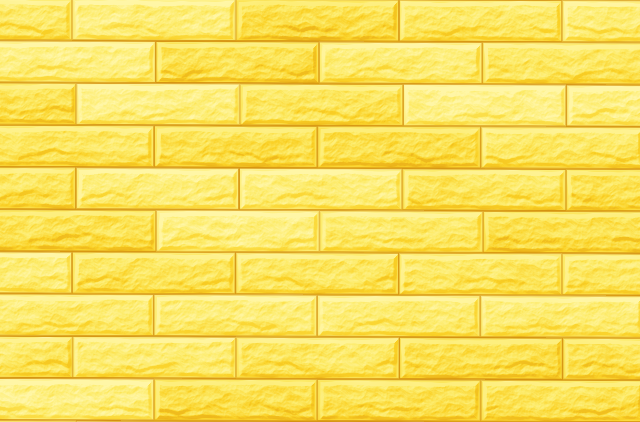
A WebGL 1 fragment shader for this texture:

```glsl
precision highp float;
// Yellow split-stone wall: ten staggered courses of rough-faced bricks with thin ochre joints.

uniform vec2 u_resolution;

float hash(vec2 p) {
  vec3 q = fract(p.xyx * vec3(0.1031, 0.1030, 0.0973));
  q += dot(q, q.yzx + 33.33);
  return fract((q.x + q.y) * q.z);
}

// Cellular noise: distance to the nearest scattered point
float cellular(vec2 p) {
  vec2 cell = floor(p), f = fract(p);
  float nearest = 2.0;
  for (int y = -1; y <= 1; y++) {
    for (int x = -1; x <= 1; x++) {
      vec2 o = vec2(float(x), float(y));
      vec2 point = vec2(hash(cell + o), hash(cell + o + 57.0));
      nearest = min(nearest, length(o + point - f));
    }
  }
  return nearest;
}

// Layered sines, roughly -1 to 1
float waves(float x, float seed) {
  return 0.5 * sin(x * 19.0 + seed * 40.0) + 0.3 * sin(x * 47.0 + seed * 91.0)
       + 0.2 * sin(x * 113.0 + seed * 17.0);
}

// Relief of one brick; p is measured from its centre in canvas heights
float relief(vec2 p, vec2 halfSize, float seed) {
  vec2 q = p + seed * vec2(31.0, 17.0);
  q += 0.007 * vec2(waves(q.y * 2.0, seed), waves(q.x * 2.0, seed + 0.3));

  // Chipped facets at three scales
  float h = 0.0065 * cellular(q * vec2(17.0, 30.0));
  h += 0.0030 * cellular(q * vec2(42.0, 62.0) + 9.0);
  h += 0.0010 * cellular(q * 125.0 + 4.0);

  // Broken ledge along the lower part, fading in and out
  float ledgeY = -0.019 + 0.013 * waves(p.x, seed);
  float ledgeStrength = 0.55 + 0.45 * sin(p.x * 23.0 + seed * 60.0);
  h += 0.0065 * ledgeStrength * smoothstep(-0.006, 0.006, p.y - ledgeY);

  // Smooth margin around the rough face
  vec2 inset = halfSize - abs(p);
  float edge = min(inset.x, inset.y) + 0.0025 * waves(p.x + p.y, seed + 0.6);
  float face = smoothstep(0.004, 0.015, edge);
  return face * (h + 0.0015);
}

// Ochre below zero, then deep, middle and pale yellow up to one
vec3 stoneColor(float tone) {
  vec3 ochre = vec3(0.89, 0.63, 0.07);
  vec3 deep = vec3(0.98, 0.82, 0.15);
  vec3 middle = vec3(0.99, 0.92, 0.41);
  vec3 pale = vec3(1.0, 0.965, 0.65);
  vec3 color = mix(ochre, deep, clamp(tone * 2.0 + 1.0, 0.0, 1.0));
  color = mix(color, middle, clamp(tone * 2.0, 0.0, 1.0));
  return mix(color, pale, clamp(tone * 2.0 - 1.0, 0.0, 1.0));
}

void main() {
  vec2 uv = gl_FragCoord.xy / u_resolution;
  float aspect = u_resolution.x / u_resolution.y;
  float pixel = 1.0 / u_resolution.y;

  // Courses counted from the top, every other one shifted by half a brick
  float v = (1.0 - uv.y) * 10.0 + 0.02 - 0.05 * (uv.x - 0.5);
  float row = floor(v);
  float shift = 0.116 + 0.1276 * mod(row, 2.0) + 0.008 * (hash(vec2(row, 5.0)) - 0.5);
  float u = (uv.x - shift) / 0.2552;
  vec2 id = vec2(floor(u), row) + 20.0;
  float seed = hash(id);
  vec2 halfSize = vec2(0.1276 * aspect, 0.05);
  vec2 p = vec2(fract(u) - 0.5, 0.5 - fract(v)) * 2.0 * halfSize;

  // Light from the upper left
  float stepSize = 0.003;
  vec2 toLight = vec2(-0.45, 0.89) * stepSize;
  float slope = (relief(p, halfSize, seed) - relief(p + toLight, halfSize, seed)) / stepSize;

  // Brick tint, soft stains and relief shading
  float tone = 0.54 + 0.46 * (hash(id + 71.0) - 0.5);
  tone += 0.06 * waves(uv.x * 0.5 + uv.y * 0.3, 0.2) + 0.05 * (p.y / halfSize.y);
  tone += 0.08 * (cellular(uv * vec2(aspect, 1.0) * 14.0) - 0.45);
  tone += clamp(slope * 0.75, -0.5, 0.32);

  // Lit upper rims and soft shade by the lower edges
  vec2 inset = halfSize - abs(p);
  float below = halfSize.y + p.y;
  float above = halfSize.y - p.y;
  tone += 0.14 * smoothstep(0.007, 0.002, above);
  tone -= 0.16 * smoothstep(0.008, 0.0, below);
  vec3 color = stoneColor(tone);

  // Thin joints, uneven in depth from brick to brick
  float bed = 1.0 - smoothstep(0.0013, 0.0016 + pixel, inset.y);
  float head = 1.0 - smoothstep(0.0008, 0.0011 + pixel, inset.x);
  float bedDepth = 0.6 + 0.3 * hash(id + 13.0) + 0.1 * waves(uv.x, row);
  float headDepth = 0.45 + 0.45 * hash(id + 29.0);
  float joint = max(bed * bedDepth, head * headDepth);
  color = mix(color, vec3(0.83, 0.56, 0.05), clamp(joint, 0.0, 1.0));

  gl_FragColor = vec4(color, 1.0);
}
```
